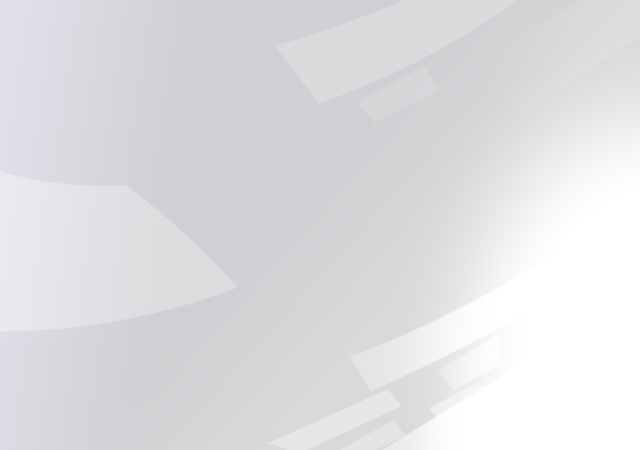
Give the GLSL for this background, as a Shadertoy shader.

```glsl
// Pale silver backdrop with curved translucent panels and a white glow at lower right.

// Signed distance to the left of line a-b, bowed outward by bend at its middle.
float side(vec2 p, vec2 a, vec2 b, float bend) {
    vec2 e = b - a;
    float t = dot(p - a, e) / dot(e, e);
    float d = (e.x * (p.y - a.y) - e.y * (p.x - a.x)) / length(e);
    return d + 4.0 * bend * t * (1.0 - t);
}

// Coverage of a counterclockwise four-sided panel; bends bow sides ab, bc and cd.
float panel(vec2 p, vec2 a, vec2 b, vec2 c, vec2 d, vec3 bends) {
    float inside = min(min(side(p, a, b, bends.x), side(p, b, c, bends.y)),
                       min(side(p, c, d, bends.z), side(p, d, a, 0.0)));
    float soft = 1.0 / iResolution.y;
    return smoothstep(-soft, soft, inside);
}

void mainImage(out vec4 fragColor, in vec2 fragCoord) {
    // Canvas height is one unit; x is rescaled so the layout fills the width.
    vec2 p = fragCoord / iResolution.xy * vec2(1.422, 1.0);
    vec3 white = vec3(1.0);
    vec3 straight = vec3(0.0);

    // Lavender left edge, cool grey centre, warmer grey to the right
    vec3 col = mix(vec3(0.885, 0.885, 0.925), vec3(0.815, 0.815, 0.83),
                   smoothstep(-0.08, 0.5, p.x + 0.15 * (1.0 - p.y)));
    col = mix(col, vec3(0.853, 0.85, 0.856),
              smoothstep(0.35, 0.95, p.x - 0.9 * (p.y - 0.3)));

    // Broad white glow
    float glowDist = length((p - vec2(1.481, 0.185)) * vec2(1.0, 0.8));
    col = mix(col, white, pow(smoothstep(0.66, 0.30, glowDist), 1.5));

    // Large curved panel on the left
    float leftPanel = panel(p, vec2(-0.1, 0.2665), vec2(0.528, 0.361),
                            vec2(0.278, 0.589), vec2(-0.1, 0.657),
                            vec3(0.034, 0.009, -0.024));
    col = mix(col, white, leftPanel * mix(0.33, 0.25, p.x / 0.528));

    // Sweeping band at the top, with its small tab and a faint neighbour
    float topBand = panel(p, vec2(0.709, 0.77), vec2(1.37, 1.186),
                          vec2(1.2, 1.152), vec2(0.611, 0.898),
                          vec3(0.044, 0.0, -0.02));
    float topTab = panel(p, vec2(0.833, 0.726), vec2(0.976, 0.8),
                         vec2(0.944, 0.852), vec2(0.793, 0.774), straight);
    float faintBand = panel(p, vec2(1.148, 0.74), vec2(1.5, 0.97),
                            vec2(1.4, 1.06), vec2(1.05, 0.865), straight);
    col = mix(col, white, 0.22 * topBand);
    col = mix(col, white, 0.12 * topTab);
    col = mix(col, white, 0.10 * faintBand * smoothstep(1.05, 1.35, p.x));

    // Bright bar brightening into the glow
    float brightBar = panel(p, vec2(0.824, 0.13), vec2(1.38, 0.426),
                            vec2(1.333, 0.504), vec2(0.778, 0.207),
                            vec3(0.01, 0.0, -0.02));
    col = mix(col, white, brightBar * mix(0.3, 1.0, smoothstep(0.78, 1.17, p.x)));

    // White field filling the lower right corner
    float whiteField = panel(p, vec2(0.8, -0.05), vec2(1.5, -0.1),
                             vec2(1.5, 0.4), vec2(0.8, -0.03), straight);
    col = mix(col, white, whiteField * mix(0.4, 1.0, smoothstep(0.85, 1.04, p.x)));

    // Small stepped tiles below the bar
    float upperTile = panel(p, vec2(1.009, 0.133), vec2(1.111, 0.19),
                            vec2(1.111, 0.259), vec2(0.972, 0.176), straight);
    float lowerTile = panel(p, vec2(0.972, 0.07), vec2(1.1, 0.13),
                            vec2(1.056, 0.148), vec2(0.954, 0.093), straight);
    float longTile = panel(p, vec2(0.665, -0.008), vec2(0.893, 0.098),
                           vec2(0.861, 0.135), vec2(0.596, 0.015), straight);
    float shortTile = panel(p, vec2(0.82, -0.008), vec2(0.9, 0.033),
                            vec2(0.874, 0.067), vec2(0.74, -0.008), straight);
    col = mix(col, white, upperTile * mix(0.25, 0.7, smoothstep(0.97, 1.1, p.x)));
    col = mix(col, white, 0.45 * lowerTile);
    col = mix(col, white, 0.36 * longTile);
    col = mix(col, white, 0.28 * shortTile);

    fragColor = vec4(col, 1.0);
}
```
